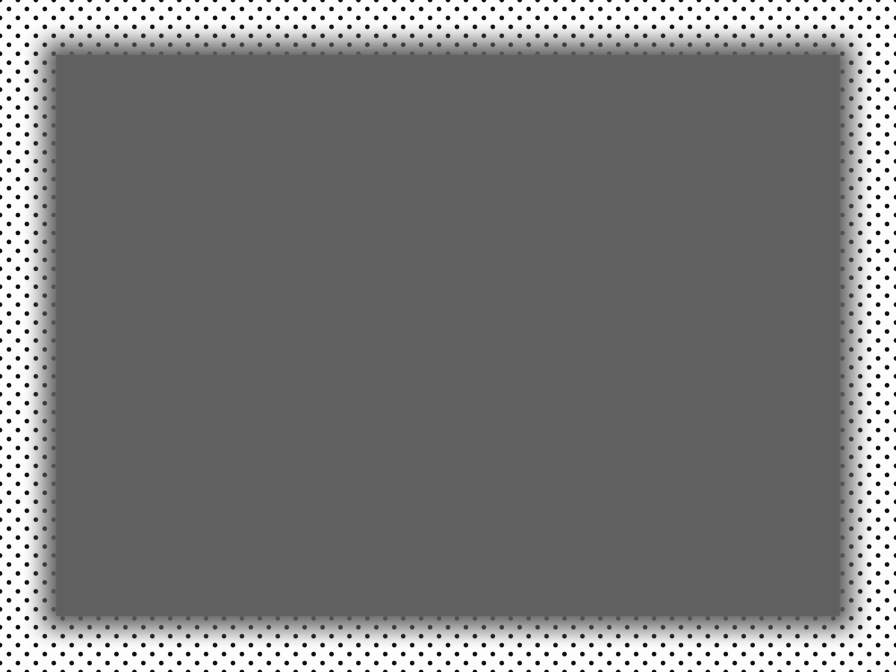
A Shadertoy shader for this background:

```glsl
// Grey panel with a soft grey halo over a white sheet of staggered black dots.
#define PANEL_HALF vec2(0.5833, 0.4175)
#define PANEL_CENTER vec2(0.6667, 0.5009)
#define DOT_PITCH 0.026667
#define DOT_RADIUS 0.0034
#define HALO_INNER -0.0139
#define HALO_OUTER 0.0521
#define PAPER_COLOR vec3(0.992)
#define DOT_COLOR vec3(0.05)
#define PANEL_COLOR vec3(0.378)

// Distance to the nearest point of a square lattice.
float latticeDistance(vec2 p) {
    return length(p - DOT_PITCH * round(p / DOT_PITCH));
}

// Two lattices, one shifted by half a cell, give the staggered dots.
float dotMask(vec2 p, float pixel) {
    float d = min(latticeDistance(p), latticeDistance(p + 0.5 * DOT_PITCH));
    return 1.0 - smoothstep(-0.75 * pixel, 0.75 * pixel, d - DOT_RADIUS);
}

void mainImage(out vec4 fragColor, in vec2 fragCoord) {
    float pixel = 1.0 / iResolution.y;
    vec2 uv = fragCoord * pixel;

    // Dotted paper, anchored at the top left corner
    vec3 color = mix(PAPER_COLOR, DOT_COLOR, dotMask(uv - vec2(0.0, 1.0), pixel));

    // Halo: fades along each axis, multiplied so the corners thin out
    vec2 edge = abs(uv - PANEL_CENTER) - PANEL_HALF;
    vec2 fade = 1.0 - smoothstep(vec2(HALO_INNER), vec2(HALO_OUTER), edge);
    color = mix(color, PANEL_COLOR, fade.x * fade.y);

    // Solid panel
    float panel = 1.0 - smoothstep(-pixel, pixel, max(edge.x, edge.y));
    color = mix(color, PANEL_COLOR, panel);

    fragColor = vec4(color, 1.0);
}
```
